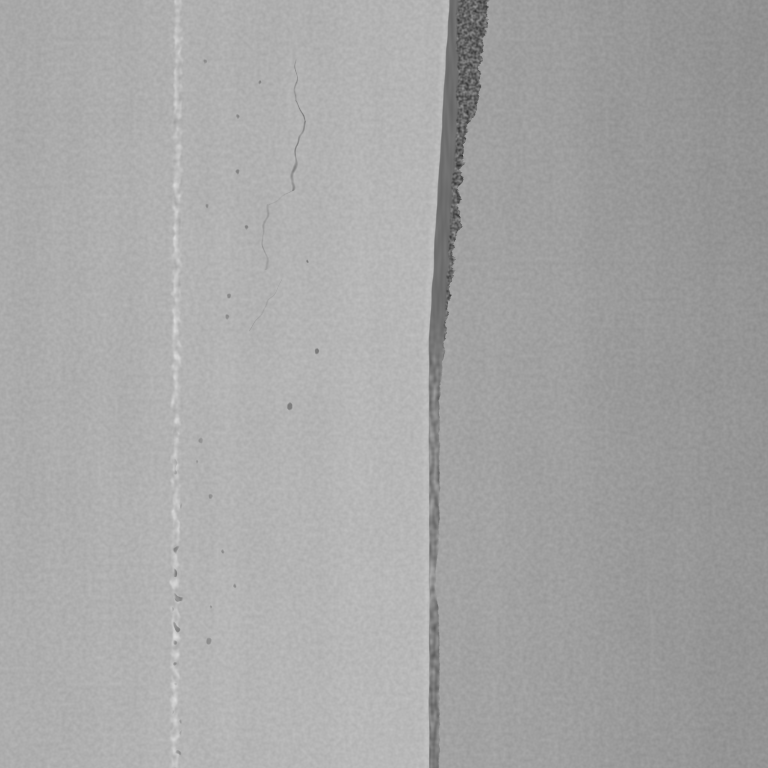
Give the GLSL for this texture, as a Shadertoy shader.

```glsl
float hash(vec2 p) {
    p = fract(p * vec2(0.1031, 0.1130));
    p += dot(p, p.yx + 33.33);
    return fract((p.x + p.y) * p.x * 17.0 + p.y * 7.3);
}

vec2 gradient(vec2 cell) {
    float a = 6.2832 * hash(cell);
    return vec2(cos(a), sin(a));
}

float noise(vec2 p) {
    vec2 i = floor(p), f = p - i;
    vec2 u = f * f * f * (f * (f * 6.0 - 15.0) + 10.0);
    vec2 e = vec2(1, 0);
    return mix(mix(dot(gradient(i), f), dot(gradient(i + e), f - e), u.x),
               mix(dot(gradient(i + e.yx), f - e.yx), dot(gradient(i + 1.0), f - 1.0), u.x), u.y);
}

float fbm(vec2 p) {
    float sum = 0.0, amp = 0.6;
    for (int i = 0; i < 4; i++) {
        sum += amp * noise(p);
        p = p * 2.03 + 17.1;
        amp *= 0.55;
    }
    return sum;
}

float segment(vec2 p, vec2 a, vec2 b) {
    vec2 ab = b - a;
    return length(p - a - ab * clamp(dot(p - a, ab) / dot(ab, ab), 0.0, 1.0));
}

float hairline(float d, float width, float aa) {
    return 1.0 - smoothstep(width - aa, width + aa, d);
}

// Plaster tone: broad shading, vertical streaks and fine grain
float plaster(vec2 p, float wallEdge, float aa) {
    float left = mix(0.668, 0.699, smoothstep(-0.03, 0.3, p.x));
    left += 0.014 * smoothstep(0.3, 0.55, p.x) - 0.012 * smoothstep(0.6, 1.0, p.y);
    left += 0.008 * smoothstep(0.5, 0.0, p.y);
    float right = mix(0.638, 0.577, smoothstep(0.57, 1.02, p.x));
    right -= 0.012 * smoothstep(0.5, 1.0, p.y);
    float tone = mix(left, right, smoothstep(-aa, aa, p.x - wallEdge));
    tone += 0.012 * noise(vec2(p.x * 32.0, p.y * 0.8));
    tone += 0.014 * fbm(p * 9.0);
    return tone + 0.035 * noise(p * 150.0) + 0.025 * noise(p * 260.0 + 40.0);
}

// Wandering hairline cracks in the left wall
float cracks(vec2 p, float aa) {
    vec2 q = p + 0.006 * vec2(noise(p * 55.0), noise(p * 55.0 + 31.0));
    float d = min(segment(q, vec2(0.385, 0.920), vec2(0.384, 0.870)) + 0.0008,
                  segment(q, vec2(0.384, 0.870), vec2(0.397, 0.841)) + 0.0005);
    d = min(d, segment(q, vec2(0.397, 0.841), vec2(0.386, 0.808)));
    d = min(d, segment(q, vec2(0.386, 0.808), vec2(0.380, 0.753)));
    float faint = min(segment(q, vec2(0.380, 0.753), vec2(0.349, 0.733)) + 0.0007,
                      segment(q, vec2(0.349, 0.733), vec2(0.341, 0.694)));
    faint = min(faint, segment(q, vec2(0.341, 0.694), vec2(0.348, 0.648)));
    faint = min(faint, segment(q, vec2(0.368, 0.635), vec2(0.326, 0.570)) + 0.0007);
    float wear = 0.75 + 0.6 * noise(p * 70.0);
    return wear * max(0.22 * hairline(d, 0.0012, aa), 0.10 * hairline(faint, 0.001, aa));
}

// Small pits, gathered in a loose column beside the seam
float pits(vec2 p, float aa) {
    float dark = 0.0;
    for (float i = 0.0; i < 18.0; i++) {
        float r = hash(vec2(i, 3.7));
        vec2 c = vec2(0.255 + 0.16 * r * r, 0.13 + 0.8 * fract(i * 0.618 + 0.1));
        float size = 0.0012 + 0.0022 * hash(vec2(i, 9.2));
        vec2 d = (p - c) * vec2(1.0, 0.75) + 0.001 * noise(p * 200.0);
        dark = max(dark, (0.1 + 0.13 * r) * hairline(length(d), size, aa));
    }
    return dark;
}

void mainImage(out vec4 fragColor, in vec2 fragCoord) {
    vec2 p = fragCoord / iResolution.xy;
    float aa = 0.9 / iResolution.y;

    // Gap edges: clean on the left, crumbling on the right
    float gapLeft = 0.559 + 0.06 * max(p.y - 0.56, 0.0) + 0.0012 * noise(vec2(p.y * 40.0, 2.5));
    float upper = smoothstep(0.4, 0.7, p.y);
    float gapRight = 0.572 + 0.1 * max(p.y - 0.48, 0.0) + 0.011 * smoothstep(0.81, 0.87, p.y);
    gapRight += 0.006 * exp(-pow((p.y - 0.708) / 0.014, 2.0));
    gapRight -= 0.005 * exp(-pow((p.y - 0.245) / 0.035, 2.0));
    gapRight += mix(0.003, 0.010, upper) * fbm(vec2(p.y * 75.0, p.x * 40.0));

    float tone = plaster(p, gapLeft, aa);
    tone -= cracks(p, aa) + pits(p, aa);

    // Chipped pale seam
    float seamX = 0.227 + 0.005 * p.y + 0.004 * noise(vec2(p.y * 65.0, 8.0));
    float seam = hairline(abs(p.x - seamX), 0.0045 + 0.004 * noise(p * 110.0), 0.0015 + aa);
    float chips = noise(p * vec2(130.0, 85.0));
    tone += seam * (0.055 + 0.17 * chips);
    float dents = smoothstep(0.22, 0.4, noise(vec2(p.x * 90.0, p.y * 75.0) + 5.0));
    tone -= 0.2 * dents * hairline(abs(p.x - seamX - 0.003), 0.005, 0.002) * smoothstep(0.5, 0.3, p.y);

    // Bright lip along the gap
    tone += 0.025 * smoothstep(0.006, 0.0, abs(p.x - gapLeft + 0.004));

    // Smooth inner face, then rough rubble; worn filler lower down
    float face = 0.43 + 0.05 * noise(p * vec2(220.0, 25.0));
    float rubble = 0.39 + 0.22 * noise(p * 170.0) + 0.18 * noise(p * 290.0);
    float faceEdge = gapLeft + mix(0.019, 0.011, smoothstep(0.85, 1.0, p.y)) + 0.004 * noise(p * 60.0);
    float deep = mix(face, rubble, smoothstep(-0.002, 0.002, p.x - faceEdge));
    float filler = 0.51 + 0.16 * noise(p * vec2(190.0, 45.0)) + 0.10 * noise(p * 140.0);
    filler += 0.06 * exp(-pow((p.y - 0.24) / 0.03, 2.0)) - 0.035 * smoothstep(0.22, 0.205, p.y);
    float inside = mix(filler, deep, smoothstep(0.47, 0.62, p.y));
    float gap = smoothstep(-aa, aa, p.x - gapLeft) * smoothstep(-aa, aa, gapRight - p.x);
    tone = mix(tone, inside, gap);

    fragColor = vec4(vec3(clamp(tone, 0.0, 1.0)), 1.0);
}
```
